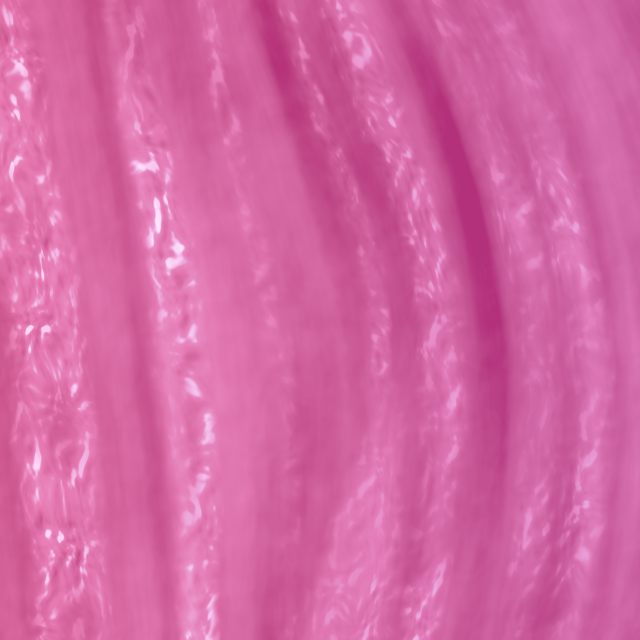
Give the GLSL for this texture, as a Shadertoy shader.

```glsl
// Wet, glossy pink fibres that run down the canvas and bow to the right.
// A bent coordinate carries soft streaks, dark creases and glossy bands;
// embossed noise gives the bands small glints, and a ramp colours the tone.

#define BASE_TONE 0.82
#define BROAD_GAIN 2.3
#define STREAK_GAIN 1.3
#define FINE_GAIN 0.55
#define HAZE_GAIN 1.25
#define GLINT_GAIN 2.7
#define GLINT_SCALE vec2(62.0, 36.0)
#define EDGE_WOBBLE 0.022
#define FOLD_DEPTH 1.3

float hash(vec2 p) {
    vec3 q = fract(vec3(p.xyx) * 0.1031);
    q += dot(q, q.yzx + 33.33);
    return fract((q.x + q.y) * q.z);
}

float noise(vec2 p) {
    vec2 cell = floor(p), f = fract(p);
    f = f * f * (3.0 - 2.0 * f);
    float low = mix(hash(cell), hash(cell + vec2(1, 0)), f.x);
    float high = mix(hash(cell + vec2(0, 1)), hash(cell + vec2(1, 1)), f.x);
    return mix(low, high, f.y);
}

float fbm(vec2 p) {
    float sum = 0.0, gain = 0.55;
    for (int i = 0; i < 3; i++) {
        sum += gain * noise(p);
        p = mat2(0.8, 0.6, -0.6, 0.8) * p * 1.9 + 17.3;
        gain *= 0.5;
    }
    return sum / 0.9625;
}

// Sideways shift of the fibres; the right side bows more than the left.
float bend(float x, float down) {
    float slant = down * (0.18 - 0.05 * down);
    float bow = down * (0.50 - 0.38 * down);
    return mix(slant, bow, smoothstep(0.2, 0.65, x));
}

float band(float s, float centre, float halfWidth) {
    return 1.0 - smoothstep(0.45, 1.35, abs(s - centre) / halfWidth);
}

// All glossy bands across the fibres, shifted by an offset for the creases.
float glossBands(float s) {
    float g = band(s, -0.015, 0.060);
    g = max(g, 0.95 * band(s, 0.190, 0.028));
    g = max(g, 0.40 * band(s, 0.315, 0.014));
    g = max(g, 0.55 * band(s, 0.440, 0.014));
    g = max(g, 0.70 * band(s, 0.525, 0.032));
    g = max(g, 0.48 * band(s, 0.680, 0.030));
    return max(g, 0.52 * band(s, 0.760, 0.034));
}

// Tone to colour, from deep magenta up to near white lavender.
vec3 ramp(float v) {
    vec3 c = mix(vec3(0.71, 0.19, 0.47), vec3(0.77, 0.31, 0.55), clamp(v + 1.0, 0.0, 1.0));
    c = mix(c, vec3(0.83, 0.40, 0.63), clamp(v, 0.0, 1.0));
    c = mix(c, vec3(0.89, 0.48, 0.71), clamp(v - 1.0, 0.0, 1.0));
    c = mix(c, vec3(0.91, 0.56, 0.78), clamp(v - 2.0, 0.0, 1.0));
    c = mix(c, vec3(0.93, 0.68, 0.88), clamp(v - 3.0, 0.0, 1.0));
    c = mix(c, vec3(0.97, 0.80, 0.96), clamp(v - 4.0, 0.0, 1.0));
    return mix(c, vec3(1.0, 0.94, 1.0), clamp(v - 5.0, 0.0, 1.0));
}

void mainImage(out vec4 fragColor, in vec2 fragCoord) {
    vec2 uv = fragCoord / iResolution.xy;
    float down = 1.0 - uv.y;
    float s = uv.x - bend(uv.x, down);
    vec2 fibre = vec2(s, down) + 3.0;

    // Ragged edges for the bands
    float ragged = s + EDGE_WOBBLE * (noise(fibre * vec2(9.0, 5.0)) - 0.5)
                     + 0.6 * EDGE_WOBBLE * (fbm(fibre * vec2(50.0, 32.0)) - 0.5);

    // Soft flesh: broad clouds, long streaks and fine fibres
    float tone = BASE_TONE;
    tone += BROAD_GAIN * (fbm(fibre * vec2(7.0, 2.5)) - 0.5);
    tone += STREAK_GAIN * (noise(fibre * vec2(30.0, 1.6)) - 0.5);
    tone += FINE_GAIN * (fbm(fibre * vec2(85.0, 9.0)) - 0.5);
    tone += FINE_GAIN * (fbm(uv * 26.0) - 0.5);
    vec2 warm = (vec2(uv.x, down) - vec2(0.36, 0.48)) / vec2(0.20, 0.38);
    tone += 0.6 * exp(-dot(warm, warm));

    // Creases on the left of the bands, and one deep fold
    float gloss = glossBands(ragged);
    tone -= 0.65 * glossBands(ragged + 0.035) * (1.0 - gloss);
    float foldFade = smoothstep(0.0, 0.3, down) * (1.0 - smoothstep(0.6, 0.85, down));
    float foldSide = (s - 0.622) / (s > 0.622 ? 0.014 : 0.045);
    tone -= FOLD_DEPTH * exp(-foldSide * foldSide) * (0.35 + 0.65 * foldFade);

    // Gloss thins out in patches along its length
    gloss *= 0.35 + 0.75 * smoothstep(0.25, 0.6, noise(fibre * vec2(12.0, 6.0) + 8.0));

    // Pale sheet that widens toward the bottom
    float sheetHalf = 0.03 + 0.13 * max(down - 0.65, 0.0);
    float sheet = band(uv.x + ragged - s, 0.60 - 0.22 * (down - 0.7), sheetHalf);
    sheet *= smoothstep(0.62, 0.76, down);

    // Embossed bumps: lit sides become glints, far sides darken
    vec2 bump = fibre * GLINT_SCALE;
    bump += 1.4 * vec2(noise(bump * 0.4), noise(bump * 0.4 + 40.0));
    float slope = fbm(bump) - fbm(bump + vec2(0.45, 0.35));
    float glint = smoothstep(0.04, 0.30, slope);
    float wet = max(gloss, 0.35 * sheet);
    tone += HAZE_GAIN * max(gloss, 0.85 * sheet);
    tone += wet * (GLINT_GAIN * glint + 3.0 * min(slope, 0.0));
    tone += 0.35 * slope;

    // Cooler toward the right, warmer in the middle left
    vec3 color = ramp(tone) + vec3(-0.03, 0.0, 0.035) * (uv.x - 0.45);
    fragColor = vec4(clamp(color, 0.0, 1.0), 1.0);
}
```
